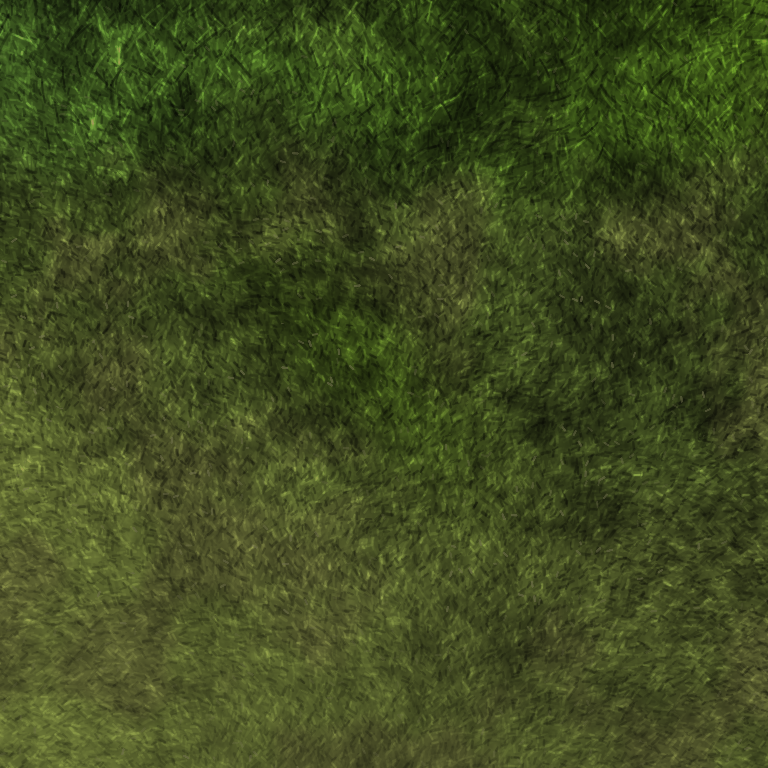
This texture is drawn by a three.js fragment shader. Its source:

```glsl
// Rough lawn seen from above: pale mown turf rising into dark, longer grass.
varying vec2 vUv;

float hash(vec2 p) {
  vec3 q = fract(p.xyx * 0.1031);
  q += dot(q, q.yzx + 33.33);
  return fract((q.x + q.y) * q.z);
}

float noise(vec2 p) {
  vec2 i = floor(p), f = fract(p);
  f = f * f * (3.0 - 2.0 * f);
  return mix(mix(hash(i), hash(i + vec2(1.0, 0.0)), f.x),
             mix(hash(i + vec2(0.0, 1.0)), hash(i + 1.0), f.x), f.y);
}

float fbm(vec2 p) {
  float sum = 0.0, weight = 0.533;
  for (int i = 0; i < 4; i++) {
    sum += weight * noise(p);
    p = mat2(0.8, 0.6, -0.6, 0.8) * p * 2.03 + 19.0;
    weight *= 0.5;
  }
  return sum;
}

// One scattered blade per cell; returns its random tone and its cover.
vec2 bladeLayer(vec2 uv, float cells, float halfLength, float width, float lean, float seed) {
  vec2 p = uv * cells;
  vec2 blade = vec2(0.5, 0.0);
  for (int y = -1; y <= 1; y++) {
    for (int x = -1; x <= 1; x++) {
      vec2 cell = floor(p) + vec2(float(x), float(y));
      vec2 key = cell + seed;
      vec2 offset = p - cell - vec2(hash(key), hash(key + 171.0));
      float angle = lean + 2.0 * (hash(key + 313.0) - 0.5);
      vec2 dir = vec2(cos(angle), sin(angle));
      float along = abs(dot(offset, dir));
      float across = dot(offset, vec2(-dir.y, dir.x));
      float dist = length(vec2(across, max(along - halfLength, 0.0)));
      float mask = 1.0 - smoothstep(width * 0.25, width, dist);
      blade.x = mix(blade.x, hash(key + 457.0), mask);
      blade.y = max(blade.y, mask);
    }
  }
  return blade;
}

// Broad colour of the ground, from sunlit turf to shaded tall grass.
vec3 groundColor(vec2 uv, float tall) {
  vec3 turf = mix(vec3(0.365, 0.405, 0.185), vec3(0.265, 0.30, 0.135),
                  smoothstep(0.0, 0.85, uv.x + uv.y * 0.45));
  vec3 shade = vec3(0.20, 0.245, 0.10);
  vec3 lush = mix(vec3(0.16, 0.235, 0.085), vec3(0.19, 0.275, 0.07), uv.x);
  float edge = uv.y + 0.18 * (uv.x - 0.5) + 0.25 * (fbm(uv * 5.0) - 0.5);
  vec3 color = mix(turf, shade, smoothstep(0.32, 0.62, edge));
  color = mix(color, lush, tall);

  // Green diagonal strip across the middle, and dry brownish patches
  vec2 strip = uv - vec2(0.48, 0.52);
  strip = vec2(strip.x - strip.y, strip.x + strip.y) * 0.707;
  float green = exp(-dot(strip * vec2(4.5, 11.0), strip * vec2(4.5, 11.0)));
  color = mix(color, vec3(0.19, 0.27, 0.065), 0.7 * green);
  float dry = smoothstep(0.5, 0.72, fbm(uv * 7.0 + 41.0)) * (1.0 - 0.8 * tall);
  return mix(color, vec3(0.30, 0.295, 0.165), 0.5 * dry * (1.0 - green));
}

void main() {
  vec2 uv = vUv;
  float tall = smoothstep(0.68, 0.9, uv.y + 0.2 * (fbm(uv * 6.0 + 7.0) - 0.5));
  float rough = smoothstep(0.1, 0.75, uv.y + 0.35 * uv.x);
  vec3 color = groundColor(uv, tall);

  // Clumps and hollows
  float clump = fbm(uv * 13.0 + 3.0) - 0.5;
  float tuft = fbm(uv * 48.0 + 80.0) - 0.5;
  color *= 1.0 + clump * mix(0.3, 0.8, rough) + tuft * mix(0.45, 0.8, rough);
  color *= 1.0 + tall * 1.5 * (fbm(uv * 6.5 + 23.0) - 0.5);

  // Short blades fan outward from below the lower edge
  float lean = atan(uv.y + 0.3, (uv.x - 0.5) * 1.6) + 1.6 * (noise(uv * 6.0 + 11.0) - 0.5);
  float contrast = mix(0.5, 0.95, rough);
  for (int i = 0; i < 3; i++) {
    float layer = float(i);
    vec2 blade = bladeLayer(uv, 82.0 + 21.0 * layer, 0.42, 0.32, lean, 29.0 * layer);
    color *= 1.0 + contrast * 0.75 * (blade.x - 0.5) * blade.y;
  }

  // Long blades, mostly in the tall grass
  for (int i = 0; i < 2; i++) {
    float layer = float(i);
    vec2 blade = bladeLayer(uv, 34.0 + 13.0 * layer, 0.62, 0.12, lean, 600.0 + 53.0 * layer);
    color *= 1.0 + mix(0.25, 0.95, tall) * (blade.x - 0.45) * blade.y;
  }

  // Sparse pale straw and seed specks
  vec2 straw = bladeLayer(uv, 74.0, 0.22, 0.25, lean + 0.7, 900.0);
  float patchy = smoothstep(0.42, 0.65, fbm(uv * 8.0 + 63.0));
  float pale = smoothstep(0.82, 0.95, straw.x) * straw.y * mix(0.25, 0.6, patchy);
  color = mix(color, vec3(0.43, 0.43, 0.29), pale * (1.0 - 0.5 * tall));

  gl_FragColor = vec4(clamp(color, vec3(0.025, 0.04, 0.01), vec3(0.62)), 1.0);
}
```
